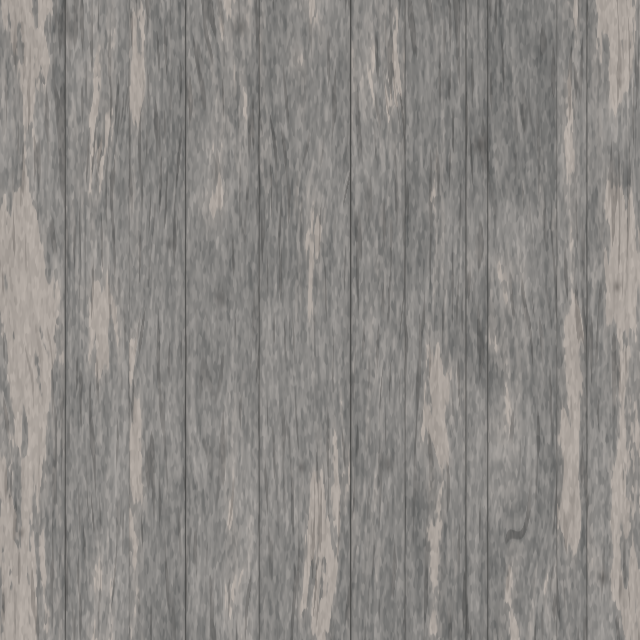
A Shadertoy shader for this texture:

```glsl
const vec3 WOOD_DARK  = vec3(0.43, 0.43, 0.425);
const vec3 WOOD_LIGHT = vec3(0.64, 0.625, 0.61);
const vec3 PAINT      = vec3(0.715, 0.68, 0.65);
const vec3 SEAM       = vec3(0.24, 0.24, 0.235);
const float TAU = 6.28318;
const float SEAM_HALF_WIDTH = 0.0009;
const float RINGS = 85.0;          // growth rings across the canvas
const float RING_BEND = 4.0;       // how far the rings wander
const float PAINT_LIMIT = 0.83;    // higher leaves less paint
const float CRACK_DEPTH = 0.16;
const float KNOT_DEPTH = 0.2;
const int KNOTS = 9;
const int SEAMS = 10;

// Seam position and darkness
const vec2 SEAM_AT[SEAMS] = vec2[](
    vec2(0.102, 0.8), vec2(0.202, 0.2), vec2(0.290, 0.8), vec2(0.405, 0.6),
    vec2(0.548, 1.0), vec2(0.633, 0.5), vec2(0.728, 0.7), vec2(0.762, 0.7),
    vec2(0.870, 0.35), vec2(0.917, 0.6));

// Paint left on each plank: centre, half width, amount
const vec3 PAINT_AT[SEAMS + 1] = vec3[](
    vec3(0.035, 0.055, 0.85), vec3(0.158, 0.030, 0.60), vec3(0.214, 0.020, 0.80),
    vec3(0.350, 0.040, 0.55), vec3(0.495, 0.040, 0.65), vec3(0.590, 0.030, 0.30),
    vec3(0.685, 0.025, 0.65), vec3(0.745, 0.020, 0.10), vec3(0.790, 0.030, 0.35),
    vec3(0.892, 0.020, 0.80), vec3(0.980, 0.040, 0.85));

vec3 hash3(vec2 p) {
    vec3 q = fract(p.xyx * vec3(0.1031, 0.1030, 0.0973));
    q += dot(q, q.yxz + 33.33);
    return fract((q.xxy + q.yzz) * q.zyx);
}

// Smooth cellular noise: random values blended around jittered points
float cellNoise(vec2 p) {
    vec2 cell = floor(p), f = p - cell;
    float sum = 0.0, total = 0.0;
    for (int j = -1; j <= 1; j++)
    for (int i = -1; i <= 1; i++) {
        vec2 o = vec2(i, j);
        vec3 h = hash3(cell + o + 100.0);
        vec2 d = o + h.xy - f;
        float w = exp(-6.0 * dot(d, d));
        sum += w * h.z;
        total += w;
    }
    return sum / total;
}

void mainImage(out vec4 fragColor, in vec2 fragCoord) {
    vec2 uv = fragCoord / iResolution.xy;
    float px = 1.0 / iResolution.x;

    // Planks and the seams between them
    int plank = 0;
    float seam = 0.0, seamShade = 0.0;
    for (int i = 0; i < SEAMS; i++) {
        float d = abs(uv.x - SEAM_AT[i].x);
        float line = 1.0 - smoothstep(SEAM_HALF_WIDTH - 0.7 * px, SEAM_HALF_WIDTH + 0.7 * px, d);
        seam = max(seam, line * SEAM_AT[i].y);
        seamShade = max(seamShade, exp(-d / 0.004) * SEAM_AT[i].y);
        plank += int(step(SEAM_AT[i].x, uv.x));
    }
    vec3 plankRnd = hash3(vec2(plank, 7.0));
    vec2 p = uv + vec2(0.0, 5.0 * plankRnd.x);

    // Grain follows gently bent growth rings
    float bend = cellNoise(p * vec2(9.0, 2.5));
    float rings = p.x * RINGS + RING_BEND * bend;
    float ring = 0.5 + 0.5 * sin(TAU * rings);
    float pores = cellNoise(vec2(rings * 2.4, p.y * 32.0));
    float fibre = cellNoise(p * vec2(330.0, 90.0));
    float streak = cellNoise(vec2(rings * 1.5, p.y * 8.0) + 31.0);
    float cloud = cellNoise(p * vec2(13.0, 7.0) + 57.0);
    float tone = 0.47 + 0.42 * (pores - 0.5) + 0.5 * (fibre - 0.5)
               + 0.13 * (ring - 0.5) + 0.22 * (streak - 0.5)
               + 0.42 * (cloud - 0.5) + 0.12 * (plankRnd.y - 0.5);
    vec3 color = mix(WOOD_DARK, WOOD_LIGHT, tone);

    // Flaking paint, torn along the grain, with a thin wash around it
    vec3 band = PAINT_AT[plank];
    float offset = (uv.x - band.x) / band.y;
    float cover = band.z * exp(-offset * offset);
    float patches = cellNoise(p * vec2(14.0, 5.0) + 13.0);
    float flakes = cellNoise(vec2(rings * 1.2, p.y * 18.0) + 71.0);
    float field = 0.5 * patches + 0.2 * flakes + 0.14 * streak
                + 0.1 * pores + 0.06 * fibre;
    float amount = field + 0.45 * cover - PAINT_LIMIT;
    float wash = 0.35 * smoothstep(-0.2, 0.1, amount);
    float paint = 0.85 * smoothstep(-0.02, 0.05, amount);
    vec3 paintColor = PAINT * (0.97 + 0.1 * (fibre - 0.5) + 0.08 * (streak - 0.5));
    color = mix(color, paintColor, max(wash, paint));

    // Short fine cracks
    float crack = smoothstep(0.72, 0.92, cellNoise(vec2(rings * 2.6, p.y * 14.0) + 91.0));
    color *= 1.0 - CRACK_DEPTH * crack;

    // Scattered small knots and stains
    for (int i = 0; i < KNOTS; i++) {
        vec3 h = hash3(vec2(i, 43.0));
        vec2 d = (uv - h.xy) / (mix(0.005, 0.011, h.z) * vec2(1.0, 1.4));
        color *= 1.0 - KNOT_DEPTH * exp(-dot(d, d)) * (0.6 + 0.8 * pores);
    }

    color *= 1.0 - 0.1 * seamShade;
    color = mix(color, SEAM, 0.85 * seam);
    fragColor = vec4(clamp(color, 0.0, 1.0), 1.0);
}
```
